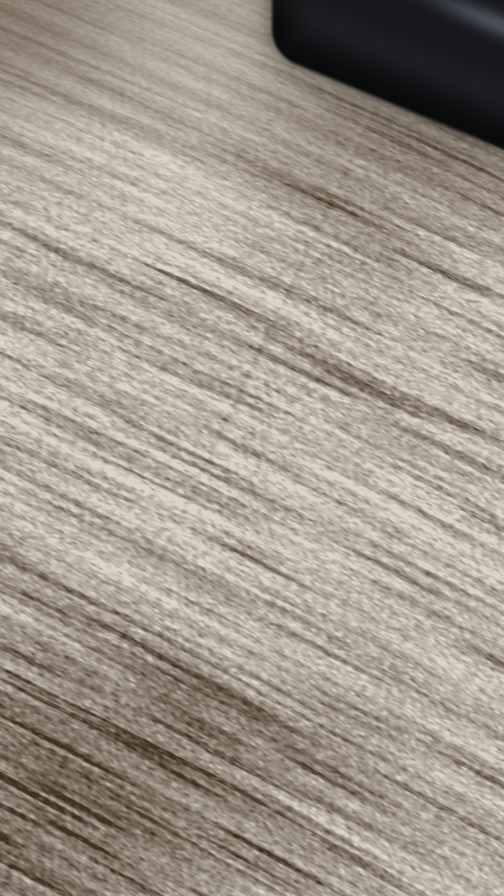
Write a Shadertoy shader that draws this texture.

```glsl
// Brushed wood-grain table top seen at a slant, with a dark rounded case in the
// upper right corner. Grain is sparse cellular noise stretched along the fibres,
// lit by soft glare and fading out of focus towards the far edge.

const vec3 GROOVE_BROWN = vec3(0.30, 0.265, 0.23);
const vec3 PALE_WOOD = vec3(0.77, 0.74, 0.69);
const vec3 WARM_TINT = vec3(0.02, 0.0, -0.02);
const vec3 CASE_BLACK = vec3(0.08, 0.083, 0.095);
const vec3 CASE_SHEEN = vec3(0.20, 0.22, 0.25);

const float GRAIN_SLOPE = 0.54;    // fall of the fibres at the near edge
const float SLOPE_LOSS = 0.07;     // flattening with distance
const float DENSITY_GAIN = 0.12;   // perspective crowding of the fibres
const float AMBIENT = 0.89;
const float BROAD = 0.06;
const float MEDIUM = 0.08;
const float FINE = 0.25;
const float GROOVES = 0.40;
const float SPECKLE = 0.24;

const vec2 CASE_CORNER = vec2(0.54, 1.67);
const float CASE_SLOPE = 0.41;
const float CASE_RADIUS = 0.045;
const float CASE_BLUR = 0.006;

vec3 hash3(vec2 cell) {
    vec3 h = fract(cell.xyx * vec3(0.1031, 0.1030, 0.0973));
    h += dot(h, h.yxz + 33.33);
    return fract((h.xxy + h.yzz) * h.zyx);
}

// Cellular noise: one soft spot of random sign per cell, about -1 to 1.
float spots(vec2 q) {
    vec2 cell = floor(q);
    float sum = 0.0;
    for (int j = -1; j <= 1; j++) {
        for (int i = -1; i <= 1; i++) {
            vec2 id = cell + vec2(i, j);
            vec3 h = hash3(id);
            vec2 d = q - id - h.xy;
            float k = max(0.0, 1.0 - dot(d, d));
            sum += (2.0 * h.z - 1.0) * k * k;
        }
    }
    return sum;
}

float glow(vec2 p, vec2 centre, vec2 size) {
    vec2 d = (p - centre) / size;
    return exp(-dot(d, d));
}

float band(float x, float centre, float width) {
    float d = (x - centre) / width;
    return exp(-d * d);
}

// Broad light and shade on the table; across is the position over the fibres.
float lighting(vec2 p, float across) {
    float light = AMBIENT;
    light += 0.20 * band(across, 0.98, 0.22) * smoothstep(1.3, 0.4, p.x);
    light += 0.18 * glow(p, vec2(0.33, 1.46), vec2(0.24, 0.30));
    light -= 0.52 * glow(p, vec2(0.05, 0.18), vec2(0.55, 0.32));
    light -= 0.42 * glow(p, vec2(0.0, 1.78), vec2(0.34, 0.24));
    light -= 0.34 * glow(p, vec2(0.80, 1.50), vec2(0.36, 0.26));
    return light;
}

float woodTone(vec2 p) {
    float across = p.y + p.x * (GRAIN_SLOPE - SLOPE_LOSS * p.y);
    float along = 0.9 * p.x - 0.43 * p.y;
    float w = across + DENSITY_GAIN * across * across;
    w += 0.002 * spots(vec2(along * 9.0, w * 14.0));
    float focus = mix(0.25, 1.0, smoothstep(1.75, 1.15, p.y));

    // Bands and fibres
    float light = lighting(p, across);
    float tone = light;
    tone += BROAD * spots(vec2(along * 0.9, w * 9.0));
    tone += MEDIUM * spots(vec2(along * 2.0 + 7.0, w * 30.0));
    tone += FINE * focus * spots(vec2(along * 4.0 + 19.0, w * 88.0));

    // Thin dark grooves, deeper in the shade, then grit
    float groove = spots(vec2(along * 3.5 + 41.0, w * 70.0));
    float depth = GROOVES * focus * mix(1.5, 0.9, smoothstep(0.45, 1.0, light));
    tone -= depth * smoothstep(0.2, 0.75, groove);
    tone += SPECKLE * focus * spots(vec2(along * 95.0, w * 190.0));

    // Two long dark veins
    float vein = band(across, 1.0, 0.025) * band(p.x, 0.45, 0.35);
    vein += 0.8 * band(across, 1.25, 0.010) * band(p.x, 0.4, 0.35);
    return tone - 0.18 * vein * (1.0 + groove);
}

void mainImage(out vec4 fragColor, in vec2 fragCoord) {
    vec2 p = fragCoord / iResolution.x;

    // Table
    float tone = clamp(woodTone(p), -0.15, 1.2);
    vec3 colour = mix(GROOVE_BROWN, PALE_WOOD, tone);
    colour += WARM_TINT * (1.0 - tone);

    // Case: two edges joined by a rounded corner
    float lowerEdge = CASE_CORNER.y - CASE_SLOPE * (p.x - CASE_CORNER.x);
    float below = (lowerEdge - p.y) / sqrt(1.0 + CASE_SLOPE * CASE_SLOPE);
    vec2 edges = vec2(CASE_CORNER.x - p.x, below) + CASE_RADIUS;
    float dist = length(max(edges, 0.0)) + min(max(edges.x, edges.y), 0.0) - CASE_RADIUS;
    colour *= 1.0 - 0.35 * exp(-max(dist, 0.0) / 0.022);

    vec3 body = CASE_BLACK * mix(0.45, 1.1, smoothstep(0.0, 0.09, -dist));
    body += CASE_SHEEN * band(below, -0.225, 0.022) * smoothstep(0.75, 1.0, p.x);
    body += 0.025 * band(below, -0.10, 0.03);
    colour = mix(body, colour, smoothstep(-CASE_BLUR, CASE_BLUR, dist));

    fragColor = vec4(colour, 1.0);
}
```
